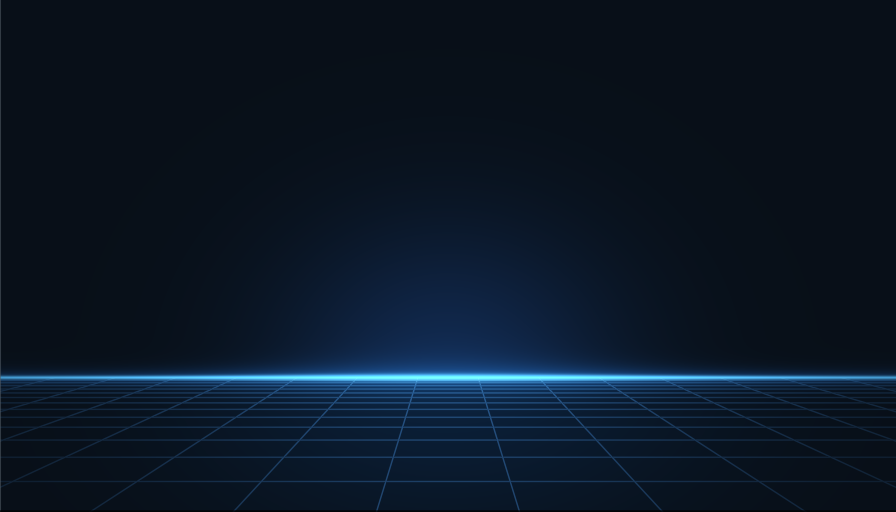
Reproduce this background procedurally as a Shadertoy shader.

```glsl
// A dark blue night scene: a glowing horizon over a perspective grid floor.
// Gaussian domes and exponential bands make the light; the grid comes from
// fract repeats in projected coordinates. Lengths are in canvas heights.

const float HORIZON = 0.2626;
const float COLUMN_VANISH = 0.454;   // height where the columns converge
const float COLUMN_SPREAD = 0.616;   // column spacing per unit below it
const float ROW_VANISH = 0.338;      // height where the rows would converge
const float ROW_STEP = 0.736;        // inverse depth between two rows
const float ROW_SHIFT = 4.88;

const vec3 NIGHT = vec3(0.031, 0.060, 0.094);
const vec3 DOME_BLUE = vec3(0.036, 0.104, 0.220);
const vec3 FLOOR_BLUE = vec3(0.012, 0.065, 0.130);
const vec3 HALO_BLUE = vec3(0.070, 0.300, 0.620);
const vec3 GRID_BLUE = vec3(0.200, 0.420, 0.660);
const vec3 CORE_CYAN = vec3(0.420, 0.880, 0.980);

// Soft round falloff with a separate radius on each axis
float gaussian(vec2 p, vec2 radius) {
    vec2 q = p / radius;
    return exp(-dot(q, q));
}

// Coverage of a line of given half width, smoothed over one pixel
float stroke(float dist, float halfWidth, float pixel) {
    return 1.0 - smoothstep(halfWidth - 0.5 * pixel, halfWidth + 0.8 * pixel, dist);
}

// Columns fanning out below their vanishing point
float columnLines(vec2 p, float pixel) {
    float spacing = COLUMN_SPREAD * (COLUMN_VANISH - p.y);
    float column = p.x / spacing;
    float slope = column * COLUMN_SPREAD;
    float dist = abs(fract(column) - 0.5) * spacing / sqrt(1.0 + slope * slope);
    return stroke(dist, 0.0011, pixel);
}

// Rows packed ever closer toward the horizon
float rowLines(float y, float pixel) {
    float depth = ROW_VANISH - y;
    float row = 1.0 / (depth * ROW_STEP) - ROW_SHIFT;
    float dist = abs(fract(row + 0.5) - 0.5) * depth * depth * ROW_STEP;
    return stroke(dist, 0.0011, pixel);
}

vec3 skyColor(vec2 p) {
    vec2 q = vec2(p.x, p.y - HORIZON);
    return NIGHT + DOME_BLUE * gaussian(q, vec2(0.33, 0.29));
}

vec3 floorColor(vec2 p, float pixel) {
    float below = HORIZON - p.y;
    float center = gaussian(vec2(p.x, below), vec2(0.50, 0.30));
    vec3 color = NIGHT * 0.95 + FLOOR_BLUE * center;
    float sideFade = mix(0.30, 1.0, exp(-p.x * p.x / 0.30));
    float nearFade = mix(0.65, 1.0, exp(-below / 0.08));
    float rows = rowLines(p.y, pixel) * 0.68;
    float columns = columnLines(p, pixel) * 0.85;
    float grid = max(rows, columns) * sideFade * nearFade;
    return mix(color, GRID_BLUE, grid);
}

// Bright seam with a blue halo that swells toward the middle
vec3 horizonLight(vec2 p) {
    float away = abs(p.y - HORIZON);
    float middle = exp(-p.x * p.x / 0.14);
    float wide = exp(-p.x * p.x / 0.50);
    float halo = exp(-away / mix(0.009, 0.021, middle)) * mix(0.45, 1.0, wide);
    float core = exp(-pow(away / mix(0.0036, 0.0068, middle), 2.0));
    return HALO_BLUE * halo + CORE_CYAN * core * mix(0.32, 0.85, wide);
}

void mainImage(out vec4 fragColor, in vec2 fragCoord) {
    float pixel = 1.0 / iResolution.y;
    vec2 uv = fragCoord * pixel;
    vec2 p = vec2(uv.x - 0.5 * iResolution.x * pixel, uv.y);

    // Sky and floor meet at the horizon
    float ground = 1.0 - smoothstep(-pixel, pixel, p.y - HORIZON);
    vec3 color = skyColor(p);
    if (ground > 0.0) color = mix(color, floorColor(p, pixel), ground);

    // Light adds up without clipping hard
    vec3 light = min(horizonLight(p), vec3(1.0));
    color = 1.0 - (1.0 - color) * (1.0 - light);

    // Thin pale rim on the left, dark rim along the bottom
    color = mix(color, vec3(0.32, 0.36, 0.40), 0.6 * stroke(uv.x, 0.0016, pixel));
    color *= 1.0 - 0.75 * stroke(uv.y, 0.0030, pixel);

    fragColor = vec4(color, 1.0);
}
```
